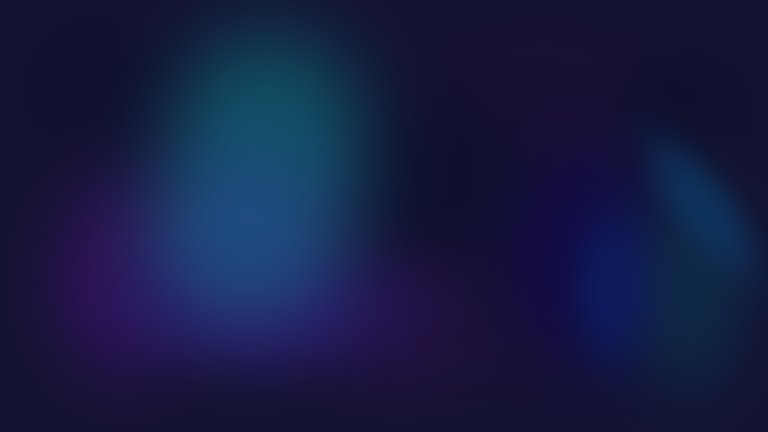
Reproduce this background procedurally as a Shadertoy shader.

```glsl
// Soft aurora glows on a midnight background: a teal-to-blue column over violet
// on the left, and a dim blue lens with a brighter slanted rim on the right.
// Each glow is a smooth elliptical falloff, blended in order over the base.

const vec2 CANVAS = vec2(16.0 / 9.0, 1.0);   // working units, height = 1
const float FALLOFF = 1.3;                   // above 1 flattens the glow cores
const float RIM_ANGLE = -0.93;               // tilt of the lens rim, radians

const vec3 MIDNIGHT = vec3(0.074, 0.071, 0.190);
const vec3 HOLLOW   = vec3(0.050, 0.056, 0.168);
const vec3 PLUM     = vec3(0.104, 0.062, 0.200);
const vec3 PURPLE   = vec3(0.190, 0.065, 0.345);
const vec3 VIOLET   = vec3(0.160, 0.090, 0.400);
const vec3 MAUVE    = vec3(0.135, 0.062, 0.250);
const vec3 TEAL     = vec3(0.060, 0.320, 0.400);
const vec3 AZURE    = vec3(0.130, 0.310, 0.530);
const vec3 INDIGO   = vec3(0.066, 0.035, 0.285);
const vec3 COBALT   = vec3(0.050, 0.120, 0.390);
const vec3 DEEP_SEA = vec3(0.056, 0.165, 0.285);
const vec3 RIM_BLUE = vec3(0.050, 0.215, 0.390);

// Elliptical glow: 1 at the center, fading smoothly past its radius.
float glow(vec2 p, vec2 center, vec2 radius) {
    vec2 q = (p - center) / radius;
    return exp(-pow(dot(q, q), FALLOFF));
}

// The same glow with its long axis turned by an angle.
float tiltedGlow(vec2 p, vec2 center, vec2 radius, float angle) {
    float c = cos(angle), s = sin(angle);
    vec2 d = p - center;
    return glow(vec2(c * d.x + s * d.y, c * d.y - s * d.x), vec2(0.0), radius);
}

// Dark pockets and faint plum haze.
vec3 addShadows(vec3 color, vec2 p) {
    color = mix(color, PLUM, 0.75 * glow(p, vec2(1.25, 0.78), vec2(0.27, 0.17)));
    color = mix(color, PLUM, 0.55 * glow(p, vec2(1.10, 0.30), vec2(0.28, 0.20)));
    color = mix(color, HOLLOW, 0.85 * glow(p, vec2(1.02, 0.57), vec2(0.20, 0.25)));
    color = mix(color, HOLLOW, 0.65 * glow(p, vec2(0.24, 0.79), vec2(0.18, 0.17)));
    return mix(color, HOLLOW, 0.75 * glow(p, vec2(1.57, 0.75), vec2(0.16, 0.13)));
}

// Violet foot, teal crown and blue heart of the left column.
vec3 addColumn(vec3 color, vec2 p) {
    color = mix(color, MAUVE, 0.75 * glow(p, vec2(0.92, 0.25), vec2(0.22, 0.17)));
    color = mix(color, PURPLE, 0.85 * glow(p, vec2(0.28, 0.36), vec2(0.18, 0.24)));
    color = mix(color, VIOLET, 0.85 * glow(p, vec2(0.60, 0.28), vec2(0.33, 0.15)));
    color = mix(color, TEAL, 0.95 * glow(p, vec2(0.62, 0.69), vec2(0.235, 0.25)));
    return mix(color, AZURE, 0.85 * glow(p, vec2(0.57, 0.455), vec2(0.24, 0.22)));
}

// Indigo halo, sea-blue body and bright rim of the right lens.
vec3 addLens(vec3 color, vec2 p) {
    color = mix(color, INDIGO, 0.85 * glow(p, vec2(1.36, 0.40), vec2(0.20, 0.27)));
    color = mix(color, DEEP_SEA, 0.90 * glow(p, vec2(1.59, 0.33), vec2(0.155, 0.24)));
    color = mix(color, COBALT, 0.75 * glow(p, vec2(1.42, 0.33), vec2(0.095, 0.17)));
    return mix(color, RIM_BLUE, 0.80 *
        tiltedGlow(p, vec2(1.625, 0.52), vec2(0.18, 0.068), RIM_ANGLE));
}

void mainImage(out vec4 fragColor, in vec2 fragCoord) {
    vec2 p = fragCoord / iResolution.xy * CANVAS;
    vec3 color = addShadows(MIDNIGHT, p);
    color = addColumn(color, p);
    color = addLens(color, p);
    fragColor = vec4(color, 1.0);
}
```
